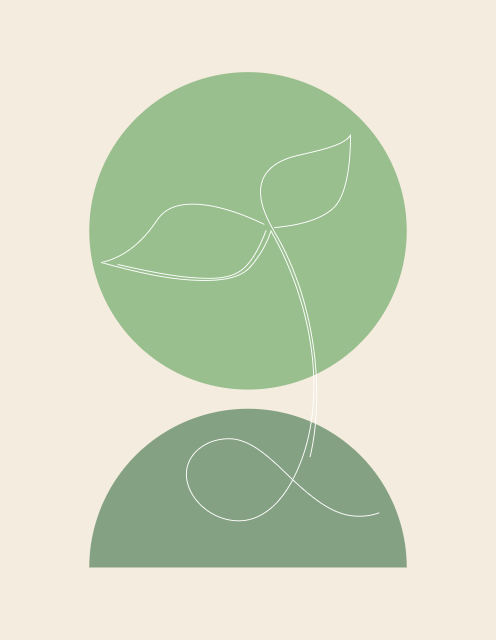
Give the GLSL for this background, as a Shadertoy shader.

```glsl
// A two-leaf sprout in thin line art over a green disc and a darker half disc.
// The shapes are distance functions; the drawing is a pen that follows cubic
// Bezier curves and keeps the nearest distance. Unit: 1% of the canvas height.

const vec3 PAPER = vec3(0.957, 0.925, 0.871);
const vec3 LEAF_GREEN = vec3(0.600, 0.749, 0.557);
const vec3 SOIL_GREEN = vec3(0.522, 0.631, 0.514);
const vec3 INK = vec3(1.0);

const float ASPECT = 0.7734;              // width / height of the layout
const vec2 DISC_CENTER = vec2(38.67, 63.93);
const vec2 DOME_CENTER = vec2(38.67, 11.33);
const float RADIUS = 24.8;
const float LINE_HALF_WIDTH = 0.072;
const int CURVE_STEPS = 20;

struct Pen {
    vec2 target;   // point being shaded
    vec2 tip;      // current end of the stroke
    float dist;    // nearest distance so far
};

float segmentDistance(vec2 p, vec2 a, vec2 b) {
    vec2 pa = p - a, ba = b - a;
    float t = clamp(dot(pa, ba) / max(dot(ba, ba), 1e-6), 0.0, 1.0);
    return length(pa - ba * t);
}

vec2 bezier(vec2 a, vec2 b, vec2 c, vec2 d, float t) {
    float s = 1.0 - t;
    return s * s * s * a + 3.0 * s * t * (s * b + t * c) + t * t * t * d;
}

void moveTo(inout Pen pen, float x, float y) {
    pen.tip = vec2(x, y);
}

// Two control points, then the end point
void curveTo(inout Pen pen, float bx, float by, float cx, float cy, float x, float y) {
    vec2 start = pen.tip, b = vec2(bx, by), c = vec2(cx, cy), end = vec2(x, y);
    vec2 from = start;
    for (int i = 1; i <= CURVE_STEPS; i++) {
        vec2 to = bezier(start, b, c, end, float(i) / float(CURVE_STEPS));
        pen.dist = min(pen.dist, segmentDistance(pen.target, from, to));
        from = to;
    }
    pen.tip = end;
}

void drawLeftLeaf(inout Pen pen) {
    // Upper edge, then the outer lower edge
    moveTo(pen, 41.15, 64.97);
    curveTo(pen, 37.37, 66.80, 33.33, 68.10, 30.08, 68.10);
    curveTo(pen, 27.34, 68.10, 25.65, 67.32, 24.48, 65.63);
    curveTo(pen, 22.14, 62.11, 19.27, 59.77, 15.76, 58.98);
    curveTo(pen, 21.48, 57.42, 26.69, 56.18, 31.90, 56.18);
    curveTo(pen, 34.90, 56.18, 37.50, 56.64, 38.93, 58.20);
    curveTo(pen, 40.36, 59.77, 41.67, 61.98, 42.25, 63.93);
    // Inner lower edge
    moveTo(pen, 18.36, 58.66);
    curveTo(pen, 22.79, 57.68, 27.99, 56.51, 32.55, 56.51);
    curveTo(pen, 34.90, 56.51, 36.85, 56.90, 38.28, 58.33);
    curveTo(pen, 39.58, 59.64, 40.63, 61.72, 41.47, 63.93);
}

void drawRightLeafAndStem(inout Pen pen) {
    // Lower edge up to the leaf tip
    moveTo(pen, 42.84, 64.45);
    curveTo(pen, 47.53, 64.84, 51.30, 66.15, 52.73, 68.36);
    curveTo(pen, 54.30, 70.83, 54.69, 75.26, 54.69, 78.91);
    // Upper edge running on into the right stem line
    curveTo(pen, 53.78, 77.34, 50.13, 76.56, 46.48, 75.72);
    curveTo(pen, 42.71, 74.87, 40.63, 72.92, 40.63, 70.05);
    curveTo(pen, 40.63, 67.97, 41.54, 66.02, 42.71, 63.93);
    curveTo(pen, 46.88, 57.03, 49.35, 47.92, 49.41, 38.80);
    curveTo(pen, 49.41, 34.90, 49.09, 31.64, 48.37, 28.65);
}

void drawStemAndRoot(inout Pen pen) {
    // Left stem line
    moveTo(pen, 42.25, 63.93);
    curveTo(pen, 46.35, 56.77, 48.96, 47.92, 48.96, 39.84);
    curveTo(pen, 48.96, 33.59, 47.66, 28.91, 45.70, 25.13);
    // Root loop and tail
    curveTo(pen, 43.62, 21.09, 40.63, 18.62, 37.24, 18.62);
    curveTo(pen, 32.81, 18.62, 29.04, 22.27, 29.04, 25.91);
    curveTo(pen, 29.04, 29.04, 32.03, 31.45, 35.68, 31.45);
    curveTo(pen, 39.32, 31.45, 42.58, 27.99, 45.70, 25.00);
    curveTo(pen, 49.48, 21.48, 52.47, 19.34, 55.99, 19.34);
    curveTo(pen, 57.03, 19.34, 58.07, 19.47, 59.11, 19.86);
}

// Antialiased fill of a signed distance
float fill(float dist, float pixel) {
    return clamp(0.5 - dist / pixel, 0.0, 1.0);
}

void mainImage(out vec4 fragColor, in vec2 fragCoord) {
    float pixel = 100.0 / iResolution.y;
    vec2 p = fragCoord * pixel;
    p.x += 50.0 * (ASPECT - iResolution.x / iResolution.y);

    // Disc above, half disc with a flat base below
    float disc = length(p - DISC_CENTER) - RADIUS;
    float dome = max(length(p - DOME_CENTER) - RADIUS, DOME_CENTER.y - p.y);
    vec3 color = mix(PAPER, LEAF_GREEN, fill(disc, pixel));
    color = mix(color, SOIL_GREEN, fill(dome, pixel));

    // Line drawing; lines thinner than a pixel fade instead of vanishing
    Pen pen = Pen(p, vec2(0.0), 1e3);
    drawLeftLeaf(pen);
    drawRightLeafAndStem(pen);
    drawStemAndRoot(pen);
    float thinness = min(1.0, 2.0 * LINE_HALF_WIDTH / pixel);
    float line = min(fill(pen.dist - LINE_HALF_WIDTH, pixel), thinness);
    fragColor = vec4(mix(color, INK, line), 1.0);
}
```
